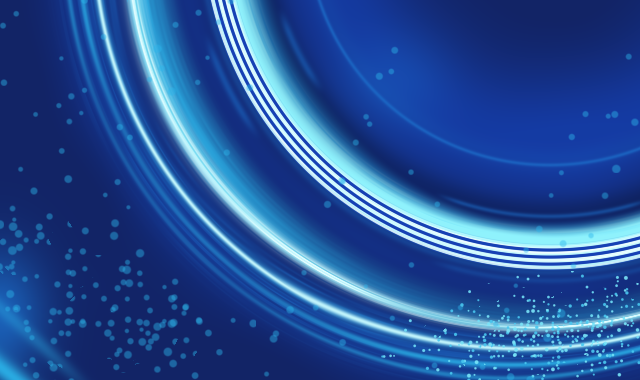
A WebGL 1 fragment shader for this background:

```glsl
precision highp float;
uniform vec2 u_resolution;

#define NAVY vec3(0.07, 0.14, 0.40)
#define ROYAL vec3(0.08, 0.23, 0.64)
#define AZURE vec3(0.11, 0.43, 0.79)
#define CYAN vec3(0.17, 0.71, 0.92)
#define ICE vec3(0.56, 0.95, 0.99)
#define CENTER vec2(1.469, 1.228)
#define INNER_EDGE 0.938
#define MIDDLE_RING 1.090
#define OUTER_RING 1.145
#define STRIPE_PERIOD 0.0185

float hash(vec2 p) {
  return fract(sin(dot(p, vec2(127.1, 311.7))) * 43758.5453);
}

float noise(vec2 p) {
  vec2 i = floor(p), f = fract(p);
  f = f * f * (3.0 - 2.0 * f);
  return mix(mix(hash(i), hash(i + vec2(1.0, 0.0)), f.x),
             mix(hash(i + vec2(0.0, 1.0)), hash(i + vec2(1.0, 1.0)), f.x), f.y);
}

// Soft bell around a value
float bell(float x, float mid, float width) {
  float d = (x - mid) / width;
  return exp(-d * d);
}

float glow(vec2 p, vec2 mid, vec2 size) {
  vec2 d = (p - mid) / size;
  return exp(-dot(d, d));
}

// Radius and angle; outer rings drift left and bulge diagonally
vec2 ringCoords(vec2 p) {
  vec2 d = CENTER - p;
  float growth = clamp((length(d) - 0.932) / 0.215, 0.0, 1.3);
  growth *= growth;
  d.x -= 0.044 * growth;
  float r = length(d);
  float bulge = 0.011 + 0.011 * growth;
  return vec2(r - bulge * 2.0 * d.x * d.y / (r * r), atan(d.y, d.x));
}

// Round specks, one per cell at most
float specks(vec2 p, float cell, float density, float seed) {
  vec2 id = floor(p / cell);
  vec2 shift = vec2(hash(id + seed), hash(id + seed + 17.3)) - 0.5;
  float d = length(fract(p / cell) - 0.5 - 0.4 * shift);
  float size = 0.17 + 0.13 * hash(id + seed + 5.1);
  float soft = 0.5 / (cell * u_resolution.y) + 0.04;
  float lit = step(hash(id + seed + 31.7), density);
  return lit * (1.0 - smoothstep(size - soft, size + soft, d));
}

// Short reflection lying along a ring
float streak(vec2 ring, float r, float width, float start, float end) {
  return bell(ring.x, r, width) * smoothstep(start, start + 0.1, ring.y)
       * (1.0 - smoothstep(end - 0.1, end, ring.y));
}

void main() {
  vec2 p = gl_FragCoord.xy / u_resolution.y;
  vec2 ring = ringCoords(p);
  float r = ring.x, a = ring.y;
  float low = smoothstep(0.6, 1.4, a);
  float grain = noise(vec2(r * 230.0, a * 5.0));
  float fine = noise(vec2(r * 420.0 + 9.0, a * 3.0));

  // Deep background
  float blue = bell(r, 0.60, 0.19) + 0.55 * bell(r, 1.19, 0.09) + 0.4 * bell(r, 0.99, 0.05);
  vec3 col = mix(NAVY, ROYAL, clamp(blue + 0.2 * noise(p * 4.0) - 0.1, 0.0, 1.0));
  col = mix(col, AZURE, 0.3 * glow(p, vec2(1.04, 0.79), vec2(0.14, 0.12)));
  col *= 1.0 - 0.2 * bell(r, 0.79, 0.04);

  // Faint arcs and reflections
  col = mix(col, AZURE, 0.6 * bell(r, 0.662, 0.005) + 0.15 * bell(r, 0.65, 0.03));
  float glints = streak(ring, 0.767, 0.010, 0.32, 0.66) + streak(ring, 0.971, 0.009, 0.32, 0.66)
               + streak(ring, 0.797, 0.006, 1.15, 1.9) + 0.6 * streak(ring, 0.966, 0.008, 1.2, 1.9);
  col = mix(col, AZURE, 0.5 * min(glints, 1.0));

  // Glow in the lower left corner
  col = mix(col, AZURE, 0.8 * glow(p, vec2(0.0, 0.17), vec2(0.12, 0.17)));
  col = mix(col, CYAN, 0.35 * bell(p.y + 0.9 * p.x, 0.19, 0.025) * (1.0 - smoothstep(0.1, 0.3, p.x)));
  col = mix(col, CYAN, 0.9 * bell(p.y + 0.8 * p.x, 0.035, 0.035) * step(p.x, 0.3));

  // Inner band: cyan sheen, then bright stripes
  float sheenStart = mix(0.765, 0.805, low);
  float sheenEnd = mix(0.875, 0.855, low);
  float sheen = smoothstep(sheenStart, sheenEnd, r);
  vec3 band = mix(CYAN, ICE, smoothstep(0.81, 0.87, r + 0.02 * grain));
  float stripe = smoothstep(0.15, 0.7, 0.5 + 0.5 * cos(6.2832 * (r - 0.932) / STRIPE_PERIOD));
  vec3 stripes = mix(ROYAL * 1.1, mix(ICE, vec3(1.0), 0.4 + 0.5 * fine), stripe);
  band = mix(band, stripes, smoothstep(0.868, 0.882, r));
  col = mix(col, band, sheen * (1.0 - smoothstep(INNER_EDGE - 0.003, INNER_EDGE + 0.004, r)));
  col = mix(col, AZURE, 0.35 * bell(r, INNER_EDGE + 0.006, 0.01));

  // Middle ring: inner haze and brushed core
  float haze = smoothstep(1.0, 1.075, r) * (1.0 - smoothstep(1.092, 1.105, r));
  col = mix(col, CYAN, haze * (0.9 - 0.5 * low) * (0.8 + 0.2 * grain));
  float core = bell(r, MIDDLE_RING, 0.012) * (0.65 + 0.5 * fine);
  col = mix(col, mix(ICE, vec3(1.0), fine * 0.8), min(core, 1.0));

  // Outer rings, fading outwards
  float outside = smoothstep(1.09, 1.13, r) * (1.0 - smoothstep(1.16, 1.29, r));
  col = mix(col, AZURE, outside * (0.1 + 0.5 * grain * grain));
  col = mix(col, CYAN, 0.5 * bell(r, OUTER_RING, 0.013));
  col = mix(col, mix(ICE, vec3(1.0), 0.5), 0.95 * bell(r, OUTER_RING, 0.006));
  float ends = 0.4 + 0.4 * smoothstep(0.9, 1.4, a) + 0.3 * (1.0 - smoothstep(0.2, 0.45, a));
  col = mix(col, CYAN, ends * bell(r, 1.187, 0.008));
  col = mix(col, CYAN, 0.7 * ends * bell(r, 1.222, 0.007));

  // Scattered light: sparks at lower right, soft specks at left
  float sparkArea = glow(p, vec2(1.46, 0.12 + 0.15 * (p.x - 1.46)), vec2(0.24, 0.09));
  float softArea = 0.45 * glow(p, vec2(0.33, 0.14), vec2(0.17, 0.13))
                 + 0.4 * glow(p, vec2(0.05, 0.33), vec2(0.1, 0.1))
                 + 0.03 * (1.0 - smoothstep(0.3, 0.7, p.x));
  for (int i = 0; i < 3; i++) {
    float seed = float(i) * 7.7 + 2.0;
    vec2 q = p + 0.0037 * seed;
    col = mix(col, mix(CYAN, ICE, hash(vec2(seed, 3.0))),
              0.9 * specks(q, 0.013 + 0.002 * float(i), 0.42 * sparkArea - 0.01, seed));
    col = mix(col, CYAN, 0.45 * specks(q, 0.030 + 0.004 * float(i), softArea, seed + 40.0));
  }

  gl_FragColor = vec4(col, 1.0);
}
```
